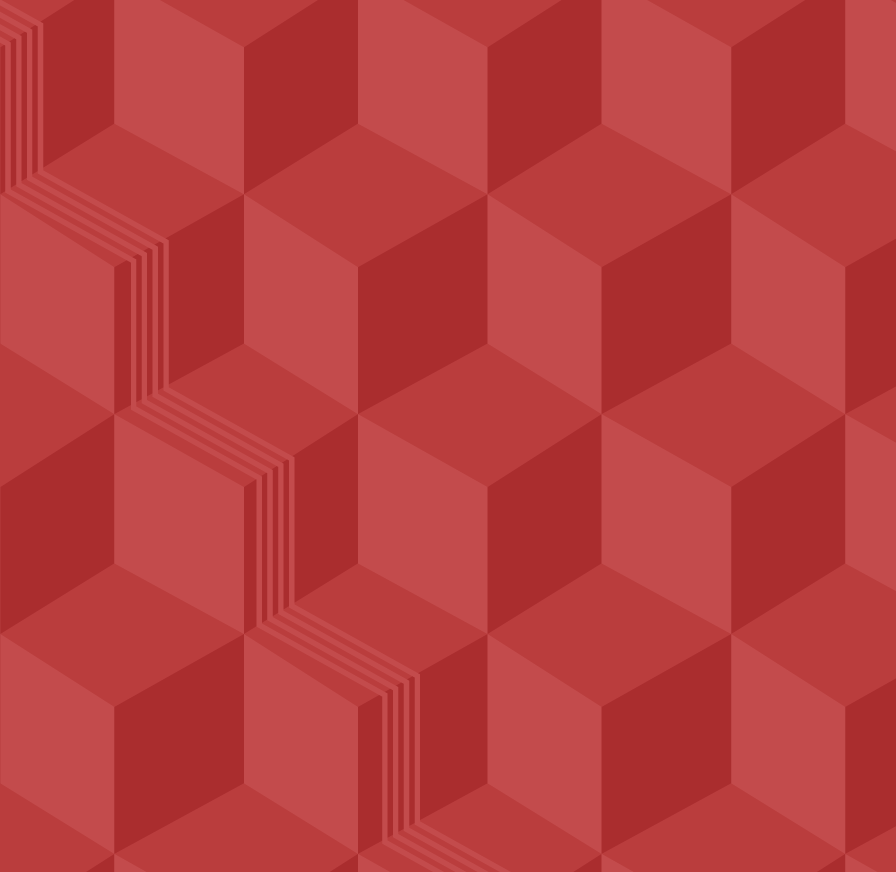
Write a WebGL 1 fragment shader that draws this pattern.

```glsl
precision highp float;
// Isometric stacked cubes in three flat reds, with a band of thin parallel
// lines stepping down the left side. Each column is cut into faces by sloped
// edges; the band is a distance to a mitred staircase. Lengths: canvas widths.

#define PERIOD 0.2719               // width of one cube
#define SPLIT 0.532                 // share of it taken by the wider column
#define ROW 0.2454                  // height between cube rows
#define RISE_UP 0.0788              // top face, above its side corners
#define RISE_DOWN 0.0814            // top face, below its side corners
#define ORIGIN vec2(0.1276, 0.4622) // a corner where faces meet, y down
#define STAIR_START vec2(0.0482, 0.0260)
#define STAIR_STEP vec2(0.1402, 0.2422)
#define STAIR_DROP 0.1641           // vertical part of each step
#define LINE_PITCH 0.0121
#define LINE_WIDTH 0.0060
#define LINE_COUNT 4.0

uniform vec2 u_resolution;

const vec3 LIGHT = vec3(0.766, 0.296, 0.298);
const vec3 TOP = vec3(0.729, 0.239, 0.241);
const vec3 DARK = vec3(0.667, 0.178, 0.182);

// Colour of the cube face under p
vec3 cubeFace(vec2 p) {
  float cell = fract((p.x - ORIGIN.x) / PERIOD);
  float odd = step(SPLIT, cell);
  float across = mix(cell / SPLIT, (cell - SPLIT) / (1.0 - SPLIT), odd);
  float down = mod(p.y - ORIGIN.y - odd * ROW, 2.0 * ROW);

  float lightStart = RISE_DOWN * across;
  float lightEnd = ROW - RISE_UP * (1.0 - across);
  float darkStart = ROW + RISE_DOWN * (1.0 - across);
  float darkEnd = 2.0 * ROW - RISE_UP * across;

  if (down > lightStart && down < lightEnd) return LIGHT;
  if (down > darkStart && down < darkEnd) return DARK;
  return TOP;
}

// Distance to the lower left of the staircase, constant along each line
float stairDistance(vec2 p) {
  vec2 slope = normalize(STAIR_STEP - vec2(0.0, STAIR_DROP));
  float mitre = (1.0 - slope.y) / slope.x;
  vec2 alongAxis = vec2(mitre, 1.0);
  float stepLength = dot(STAIR_STEP, alongAxis);

  vec2 q = p - STAIR_START;
  q -= floor(dot(q, alongAxis) / stepLength) * STAIR_STEP;
  if (dot(q, alongAxis) < STAIR_DROP) return -q.x;
  return dot(q - vec2(0.0, STAIR_DROP), vec2(-slope.y, slope.x));
}

// 1 on a line of the band, 0 elsewhere
float bandLines(vec2 p) {
  float d = stairDistance(p);
  float inBand = step(0.0, d) * step(d, LINE_COUNT * LINE_PITCH);
  return inBand * step(mod(d, LINE_PITCH), LINE_WIDTH);
}

void main() {
  // Average a 4 by 4 grid of samples for smooth edges
  vec3 color = vec3(0.0);
  for (int i = 0; i < 4; i++) {
    for (int j = 0; j < 4; j++) {
      vec2 jitter = (vec2(float(i), float(j)) - 1.5) / 4.0;
      vec2 p = (gl_FragCoord.xy + jitter) / u_resolution.x;
      p.y = u_resolution.y / u_resolution.x - p.y;
      color += mix(cubeFace(p), LIGHT, bandLines(p));
    }
  }
  gl_FragColor = vec4(color / 16.0, 1.0);
}
```
